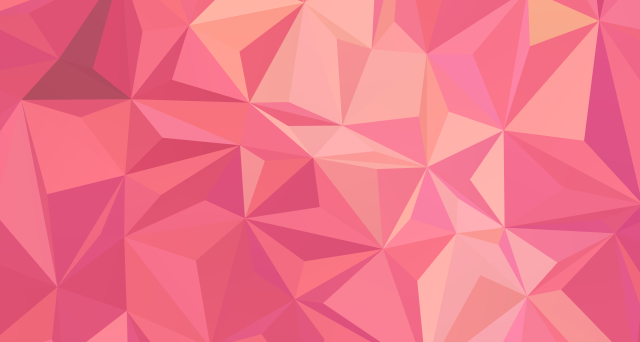
This background is drawn by a WebGL 2 fragment shader. Its source:

```glsl
#version 300 es
precision highp float;
uniform vec2 u_resolution;
out vec4 fragColor;

const float DENSITY = 3.7;                       // lattice cells per canvas height
const mat2 TILT = mat2(0.88, 0.475, -0.475, 0.88);

vec3 hash3(vec3 s) {
    s = fract(s * vec3(0.1031, 0.1030, 0.0973));
    s += dot(s, s.yxz + 33.33);
    return fract((s.xxy + s.yxx) * s.zyx);
}

float cross2(vec2 a, vec2 b) { return a.x * b.y - a.y * b.x; }

float glow(vec2 p, vec2 centre, vec2 radius) {
    vec2 d = (p - centre) / radius;
    return exp(-dot(d, d));
}

// Jittered lattice vertex
vec2 vertex(vec2 id) {
    return id + 0.9 * (hash3(vec3(id + 40.0, 7.0)).xy - 0.5);
}

// Facet colour from regional tone plus random variation
vec3 facetColor(vec2 p, vec3 rnd) {
    float tone = 0.42 + 0.42 * glow(p, vec2(0.96, 0.80), vec2(0.44, 0.36))
                      + 0.36 * glow(p, vec2(1.46, 0.08), vec2(0.30, 0.24))
                      + 0.20 * glow(p, vec2(1.38, 0.65), vec2(0.32, 0.40))
                      - 0.55 * glow(p, vec2(0.25, 0.80), vec2(0.22, 0.22))
                      - 0.22 * glow(p, vec2(0.78, 0.18), vec2(0.30, 0.30))
                      - 0.22 * glow(p, vec2(1.82, 0.52), vec2(0.14, 0.50))
                      + 0.46 * (rnd.x - 0.5);
    vec3 col = vec3(0.70, 0.30, 0.37);
    if (tone > 0.06) col = vec3(0.88, 0.33, 0.47);
    if (tone > 0.34) col = vec3(0.96, 0.43, 0.51);
    if (tone > 0.56) col = vec3(0.98, 0.50, 0.60);
    if (tone > 0.68) col = vec3(0.98, 0.59, 0.57);
    if (tone > 0.78) col = vec3(0.99, 0.67, 0.65);
    if (rnd.z > 0.96 && tone > 0.45) col = vec3(0.99, 0.68, 0.50);
    col += vec3(0.05, 0.07, 0.05) * (rnd.y - 0.5);
    col.b += 0.07 * (rnd.z - 0.5) + 0.03 * smoothstep(1.0, 1.5, p.x);
    return col;
}

// Signed distance to the left side of an edge
float edge(vec2 p, vec2 a, vec2 b) {
    return cross2(b - a, p - a) / max(length(b - a), 1e-4);
}

// Adds one antialiased facet as coverage-weighted colour
void addFacet(inout vec4 sum, vec2 p, vec2 a, vec2 b, vec2 c, vec3 seed) {
    float d = min(edge(p, a, b), min(edge(p, b, c), edge(p, c, a)));
    float cover = clamp(0.5 + d * u_resolution.y / DENSITY, 0.0, 1.0);
    if (cover <= 0.0) return;
    vec3 rnd = hash3(seed);
    vec2 middle = (a + b + c) / 3.0;
    vec3 col = facetColor(middle * TILT / DENSITY, rnd);
    col *= 1.0 + 0.04 * dot(p - middle, rnd.yz - 0.5);
    sum += vec4(col, 1.0) * cover;
}

// Draws a triangle whole or as a fan around an inner point
void addTriangle(inout vec4 sum, vec2 p, vec2 a, vec2 b, vec2 c, vec3 seed) {
    vec3 w = hash3(seed + 17.0);
    float size = cross2(b - a, c - a);
    if (size * (0.5 + w.x) < 0.45) {
        addFacet(sum, p, a, b, c, seed);
        return;
    }
    w = 0.12 + w.yzx;
    vec2 q = (a * w.x + b * w.y + c * w.z) / (w.x + w.y + w.z);
    addFacet(sum, p, a, b, q, seed);
    addFacet(sum, p, b, c, q, seed + vec3(0, 0, 3));
    addFacet(sum, p, c, a, q, seed + vec3(0, 0, 6));
}

void main() {
    vec2 p = TILT * (gl_FragCoord.xy / u_resolution.y) * DENSITY;
    vec4 sum = vec4(0.0);
    for (int j = -1; j <= 1; j++)
    for (int i = -1; i <= 1; i++) {
        vec2 id = floor(p) + vec2(i, j);
        vec2 a = vertex(id), b = vertex(id + vec2(1, 0));
        vec2 c = vertex(id + 1.0), d = vertex(id + vec2(0, 1));
        // Split along the shorter diagonal that lies inside the quad
        vec2 ac = c - a, bd = d - b;
        bool acInside = cross2(ac, b - a) < 0.0 && cross2(ac, d - a) > 0.0;
        bool bdInside = cross2(bd, c - b) < 0.0 && cross2(bd, a - b) > 0.0;
        vec3 seed = vec3(id + 60.0, 11.0);
        if (acInside && (!bdInside || dot(ac, ac) < dot(bd, bd))) {
            addTriangle(sum, p, a, b, c, seed);
            addTriangle(sum, p, a, c, d, seed + vec3(0, 0, 20));
        } else {
            addTriangle(sum, p, a, b, d, seed);
            addTriangle(sum, p, b, c, d, seed + vec3(0, 0, 20));
        }
    }
    fragColor = vec4(clamp(sum.rgb / max(sum.a, 1e-3), 0.0, 1.0), 1.0);
}
```
